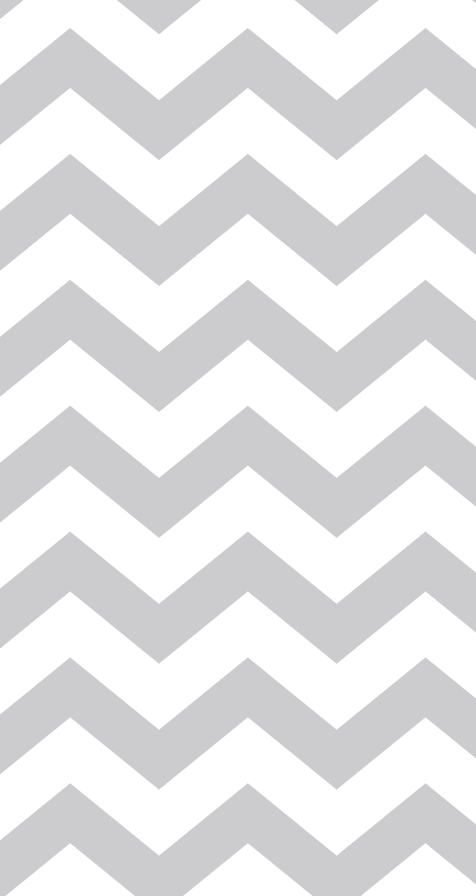
A Shadertoy shader for this pattern:

```glsl
// Wide grey chevron bands stacked down a white ground.
// A triangle wave shifts each column, then the shifted height is
// repeated and compared with the half thickness of a band.
// Lengths are fractions of the canvas height.

const vec3 WHITE = vec3(1.0);
const vec3 GREY = vec3(0.80, 0.80, 0.81);

const float ZIGZAG_WIDTH = 0.1983;   // peak to peak
const float ZIGZAG_DROP = 0.0807;    // peak to valley
const float FIRST_PEAK_X = 0.0783;
const float FIRST_PEAK_DEPTH = 0.0312;
const float BAND_SPACING = 0.1405;
const float BAND_THICKNESS = 0.0669; // measured vertically

// 0 at each peak, 1 at each valley
float triangleWave(float x, float period) {
    return 2.0 * abs(fract(x / period + 0.5) - 0.5);
}

// Signed vertical distance to the nearest repeated band
float bandDistance(float depth, float spacing, float thickness) {
    float offset = depth - 0.5 * thickness;
    float fromCentre = offset - spacing * round(offset / spacing);
    return abs(fromCentre) - 0.5 * thickness;
}

// Smooth fill, one pixel wide at the edge
float coverage(float dist, float pixel) {
    return clamp(0.5 - dist / pixel, 0.0, 1.0);
}

void mainImage(out vec4 fragColor, in vec2 fragCoord) {
    vec2 p = fragCoord / iResolution.y;
    float pixel = 1.0 / iResolution.y;

    // Depth below the zigzag line through the first row of peaks
    float drop = ZIGZAG_DROP * triangleWave(p.x - FIRST_PEAK_X, ZIGZAG_WIDTH);
    float depth = 1.0 - p.y - FIRST_PEAK_DEPTH - drop;

    // Turn vertical distance into distance across the sloping edge
    float slope = 2.0 * ZIGZAG_DROP / ZIGZAG_WIDTH;
    float dist = bandDistance(depth, BAND_SPACING, BAND_THICKNESS)
               / sqrt(1.0 + slope * slope);

    fragColor = vec4(mix(WHITE, GREY, coverage(dist, pixel)), 1.0);
}
```
